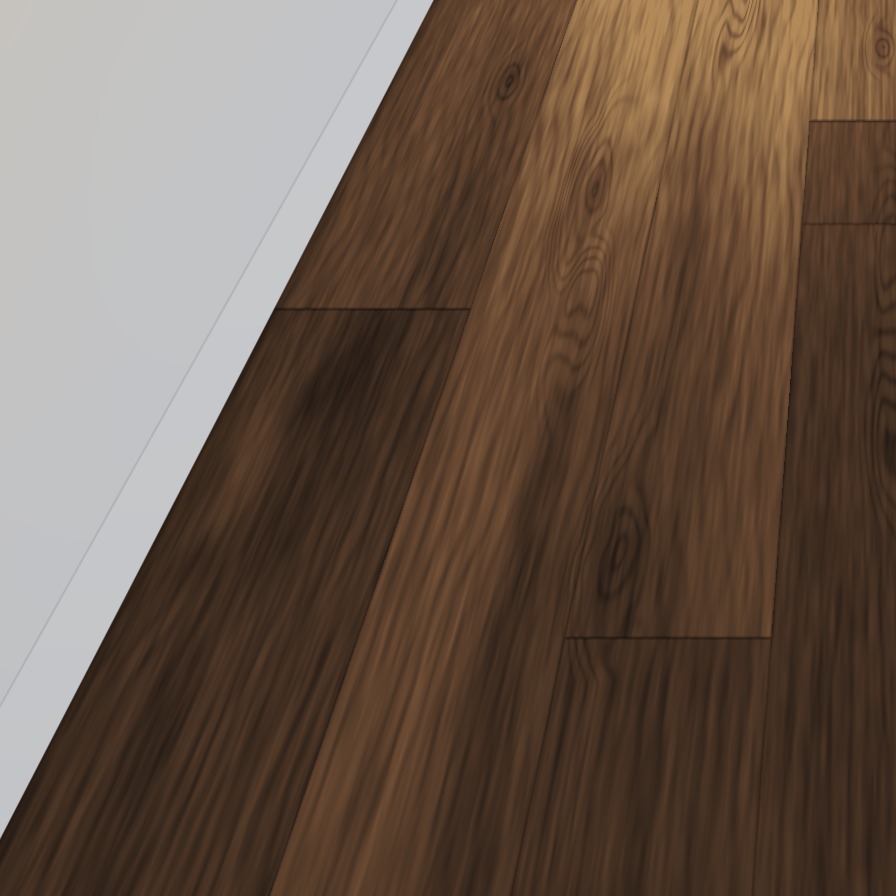
Write a WebGL 2 fragment shader that draws this texture.

```glsl
#version 300 es
precision highp float;
// Dark wooden planks running towards a vanishing point beside a pale wall.
// Lanes fan out from that point; noise-bent rings, knots and stains make
// the grain, and a warm glow lights the far end.
#define VANISH vec2(0.987, -1.0)
#define LANE_WIDTH 0.1348
#define LANE_SHIFT 1.546
#define RINGS 11.0
#define RING_DEPTH 0.13
#define PORE_DEPTH 0.19
#define GLOW_POS vec2(0.80, -0.02)
#define GLOW_SIZE vec2(0.24, 0.25)
#define GLOW_GAIN 0.46

uniform vec2 u_resolution;
out vec4 fragColor;

float hash(vec2 p) {
  return fract(sin(dot(p, vec2(127.1, 311.7))) * 43758.5453);
}

float noise(vec2 p) {
  vec2 i = floor(p), f = fract(p);
  f = f * f * (3.0 - 2.0 * f);
  return mix(mix(hash(i), hash(i + vec2(1, 0)), f.x),
             mix(hash(i + vec2(0, 1)), hash(i + vec2(1, 1)), f.x), f.y);
}

// Soft elliptical spot in floor space (lane, depth)
float spot(vec2 f, vec2 center, vec2 size) {
  vec2 q = (f - center) / size;
  return exp(-dot(q, q));
}

// Closed rings around a knot; returns its weight
float knot(inout float phase, vec2 f, vec2 center, vec2 size, float rings) {
  float r = length((f - center) / size) + 0.25 * noise(f * vec2(9.0, 30.0));
  float w = smoothstep(1.5, 0.5, r);
  phase = mix(phase, center.x * RINGS + r * rings, w);
  return w;
}

// Jagged arches stacked along a plank; returns their weight
float arches(inout float phase, vec2 f, vec2 center, vec2 size) {
  vec2 q = f - center;
  float w = smoothstep(1.4, 0.4, length(q / size));
  float zigzag = 2.6 * noise(vec2(f.x * 15.0, f.y * 7.0)) - 1.3;
  phase = mix(phase, center.x * RINGS + q.y * 38.0 + zigzag, w);
  return w;
}

vec3 woodColor(float t) {
  vec3 shade = vec3(0.15, 0.11, 0.085);
  vec3 brown = vec3(0.41, 0.285, 0.195);
  vec3 gold = vec3(0.70, 0.54, 0.35);
  return t < 0.5 ? mix(shade, brown, max(t, 0.0) * 2.0)
                 : mix(brown, gold, min(t * 2.0 - 1.0, 1.0));
}

// Base tone of each plank and the depths of its end joints
float plankTone(float k, vec2 f, out vec2 joints) {
  float y = f.y, x = fract(f.x);
  joints = vec2(9.0);
  if (k < -1.5) {
    joints.x = 0.345;
    return y < joints.x ? mix(0.47, 0.34, y / 0.345) : mix(0.27, 0.21, y);
  }
  if (k < -0.5)
    return mix(0.55, 0.37, y) - 0.15 * smoothstep(0.5, 0.8, x) * smoothstep(0.2, 0.6, y);
  if (k < 0.5) {
    joints.x = 0.712;
    return y < joints.x ? mix(0.47, 0.27, y / 0.712) + 0.13 * smoothstep(0.55, 0.95, x) : 0.21;
  }
  joints = vec2(0.135, 0.25);
  return y < joints.x ? 0.48 : mix(0.25, 0.20, y);
}

vec3 floorColor(vec2 p, float px) {
  float spread = p.y - VANISH.y;
  float laneSize = LANE_WIDTH * spread;
  vec2 f = vec2((p.x - VANISH.x) / laneSize + LANE_SHIFT, p.y);
  float k = clamp(floor(f.x), -2.0, 1.0);
  vec2 joints;
  float tone = plankTone(k, f, joints);
  float id = k * 7.0 + step(joints.x, f.y) + step(joints.y, f.y);
  vec2 g = vec2(f.x, 1.0 / spread + id * 3.7);

  // Growth rings, bent by knots and arches
  float phase = f.x * RINGS + 2.4 * noise(g * vec2(2.5, 9.0)) + 0.5 * noise(g * vec2(9.0, 30.0));
  float figure = knot(phase, f, vec2(-0.43, 0.215), vec2(0.20, 0.10), 5.0);
  figure += knot(phase, f, vec2(-1.30, 0.09), vec2(0.13, 0.035), 2.5);
  figure += knot(phase, f, vec2(1.54, 0.052), vec2(0.14, 0.03), 3.0);
  figure += 0.6 * knot(phase, f, vec2(0.19, 0.62), vec2(0.20, 0.12), 4.0);
  figure += arches(phase, f, vec2(-0.32, 0.37), vec2(0.16, 0.09));
  figure += arches(phase, f, vec2(0.33, 0.01), vec2(0.17, 0.07));
  figure += arches(phase, f, vec2(1.62, 0.38), vec2(0.20, 0.17));
  float ring = pow(0.5 + 0.5 * sin(6.2832 * phase), 2.5);
  float patchy = 0.25 + 0.9 * noise(g * vec2(3.0, 7.0) + 5.0);

  // Warm light at the far end, stronger on the middle planks
  float glow = GLOW_GAIN * spot(p, GLOW_POS, GLOW_SIZE) * (k < -1.5 ? 0.3 : 1.0);
  tone += glow;

  // Dark stains and pale streaks
  float stain = spot(f, vec2(-0.43, 0.21), vec2(0.07, 0.035));
  stain += 0.8 * spot(f, vec2(-1.30, 0.09), vec2(0.09, 0.022));
  stain += 0.55 * spot(f, vec2(-1.29, 0.25), vec2(0.17, 0.13)) * step(f.y, 0.345);
  stain += 0.75 * spot(f, vec2(-1.55, 0.42), vec2(0.19, 0.11)) * step(0.345, f.y);
  stain += 0.55 * spot(f, vec2(-1.77, 0.44), vec2(0.10, 0.04));
  stain += 0.60 * spot(f, vec2(-1.62, 0.60), vec2(0.15, 0.07));
  stain += 0.65 * spot(f, vec2(-1.95, 0.625), vec2(0.08, 0.035));
  stain += 0.50 * spot(f, vec2(-1.76, 0.80), vec2(0.10, 0.13));
  stain += 0.50 * spot(f, vec2(-0.33, 0.70), vec2(0.10, 0.24));
  stain += 0.45 * spot(f, vec2(0.28, 0.30), vec2(0.09, 0.15));
  stain += 0.60 * spot(f, vec2(0.18, 0.64), vec2(0.18, 0.08)) * step(f.y, 0.712);
  stain += 0.50 * spot(f, vec2(1.54, 0.052), vec2(0.08, 0.02));
  tone -= 0.24 * stain;
  tone += 0.17 * spot(f, vec2(-1.93, 0.50), vec2(0.09, 0.08));

  // Rings, broad streaks and fine pores
  float contrast = 0.6 + 0.8 * tone;
  tone -= RING_DEPTH * contrast * ring * (patchy + 0.8 * figure);
  tone += 0.15 * (noise(g * vec2(14.0, 8.0)) - 0.4) * contrast;
  tone += PORE_DEPTH * contrast * (noise(g * vec2(48.0, 38.0)) - 0.5);
  tone += 0.08 * (noise(g * vec2(85.0, 90.0)) - 0.5);

  // Seams between lanes and joints across them
  float seam = abs(f.x - max(round(f.x), -1.0)) * laneSize;
  float cut = 0.5 * smoothstep(0.0015 + px, 0.0, seam);
  cut = max(cut, 0.8 * smoothstep(0.002 + px, 0.0, abs(f.y - joints.x)));
  cut = max(cut, 0.5 * smoothstep(0.002 + px, 0.0, abs(f.y - joints.y)));
  return woodColor(tone) * (1.0 - 0.45 * cut);
}

void main() {
  vec2 p = gl_FragCoord.xy / u_resolution;
  p.y = 1.0 - p.y; // depth grows downwards from the far end
  float px = 1.0 / u_resolution.y;
  float edge = (p.x - 0.484 + 0.5167 * p.y) * 0.888;
  float groove = (p.x - 0.443 + 0.562 * p.y) * 0.872;

  // Pale wall with a thin groove above the skirting
  vec3 wall = mix(vec3(0.775, 0.765, 0.75), vec3(0.765, 0.77, 0.78), smoothstep(-0.4, 0.0, groove));
  wall += 0.015 * smoothstep(-px, px, groove) - 0.02 * p.y * p.y;
  wall *= 1.0 - 0.10 * smoothstep(0.001 + px, 0.0, abs(groove));

  // Floor with a contact shadow along the wall
  vec3 wood = floorColor(p, px) * (1.0 - 0.45 * exp(-max(edge, 0.0) / 0.008));
  fragColor = vec4(mix(wall, wood, smoothstep(-px, px, edge)), 1.0);
}
```
